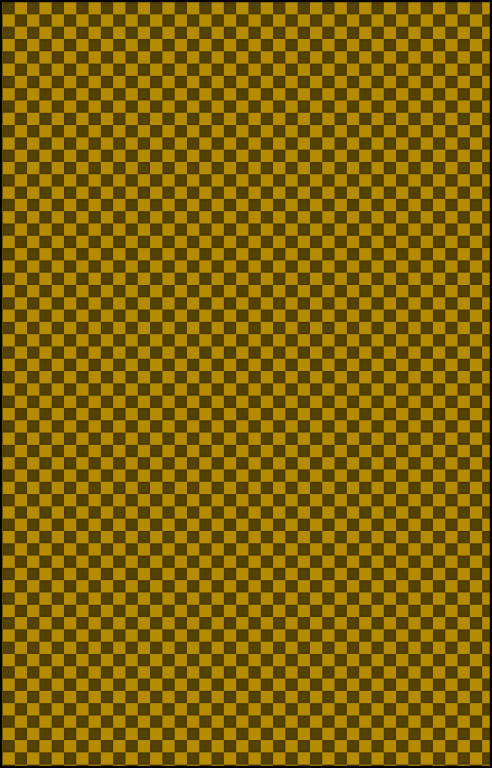
This pattern is drawn by a Shadertoy shader. Its source:

```glsl
// A fine two-tone checkerboard in gold and dark olive inside a thin black frame.
// Two smoothed square waves, one per axis, are multiplied to give the checks;
// the grid starts at the upper left, so the last column and row are cut short.

const float CELLS_ACROSS = 40.0;
const vec2  GRID_START   = vec2(0.0050, 0.0042); // in canvas widths
const float FRAME_WIDTH  = 0.0045;
const float RIM_WIDTH    = 0.14;                 // in cells

const vec3 GOLD        = vec3(0.71, 0.55, 0.00);
const vec3 OLIVE       = vec3(0.33, 0.26, 0.00);
const vec3 OLIVE_RIM   = vec3(0.30, 0.23, 0.00);
const vec3 FRAME_COLOR = vec3(0.01, 0.007, 0.00);

// Signed distance to the nearest cell edge on each axis, positive in even cells.
vec2 signedEdge(vec2 p) {
    return abs(mod(p - 0.5, 2.0) - 1.0) - 0.5;
}

// Smoothed parity: +1 on olive cells, -1 on gold cells.
float checker(vec2 edge, float pixel) {
    vec2 wave = clamp(2.0 * edge / pixel, -1.0, 1.0);
    return wave.x * wave.y;
}

// Olive is slightly deeper along the border of each cell.
vec3 oliveTone(vec2 edge, float pixel) {
    float inset = min(abs(edge.x), abs(edge.y));
    float center = smoothstep(RIM_WIDTH - 0.5 * pixel, RIM_WIDTH + 0.5 * pixel, inset);
    return mix(OLIVE_RIM, OLIVE, center);
}

// Coverage of the frame along all four sides.
float frameMask(vec2 uv, vec2 size, float width, float pixel) {
    vec2 toSide = min(uv, size - uv);
    float inset = min(toSide.x, toSide.y);
    return clamp((width - inset) / pixel + 0.5, 0.0, 1.0);
}

void mainImage(out vec4 fragColor, in vec2 fragCoord) {
    // Canvas-width units, measured from the upper left.
    float pixel = 1.0 / iResolution.x;
    vec2 size = iResolution.xy * pixel;
    vec2 uv = vec2(fragCoord.x, iResolution.y - fragCoord.y) * pixel;

    // Checks.
    float cellPixel = pixel * CELLS_ACROSS;
    vec2 edge = signedEdge((uv - GRID_START) * CELLS_ACROSS);
    float olive = 0.5 + 0.5 * checker(edge, cellPixel);
    vec3 color = mix(GOLD, oliveTone(edge, cellPixel), olive);

    // Frame.
    color = mix(color, FRAME_COLOR, frameMask(uv, size, FRAME_WIDTH, pixel));
    fragColor = vec4(color, 1.0);
}
```
